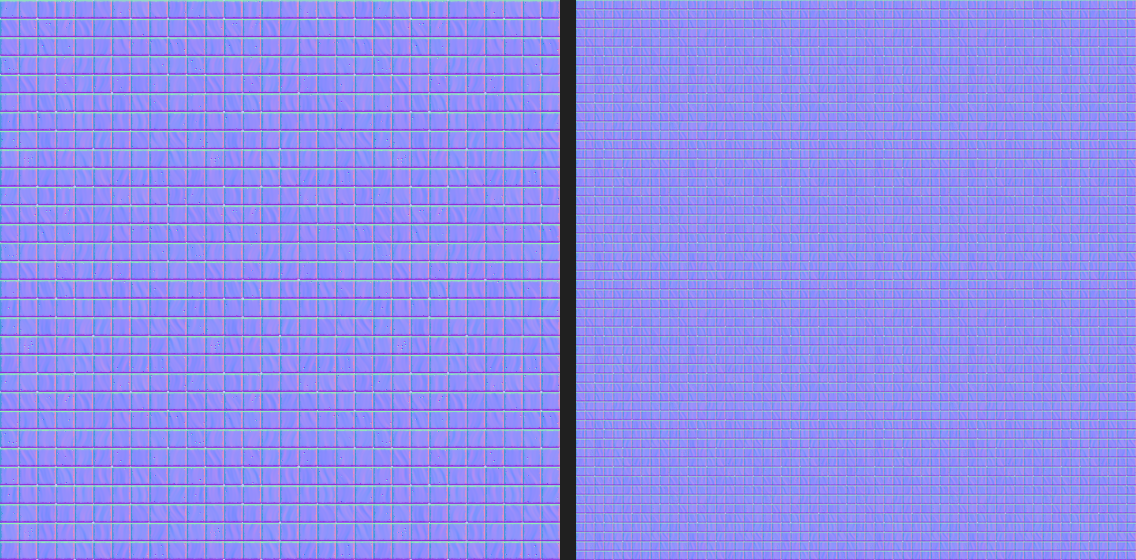
Left, the tile; right, the same tile 2 across and 2 down.
A WebGL 1 fragment shader for this texture map:

```glsl
precision highp float;
uniform vec2 u_resolution;

#define TILES 30.0
#define PERIOD 10.0
#define JOINT 0.008
#define BEVEL 0.068
#define ROUGHNESS 0.022
#define STREAKS 0.13
#define FACE_TILT vec2(0.15, 0.13)
#define LEFT_COLOR vec3(0.21, 0.60, 0.83)
#define RIGHT_COLOR vec3(0.95, 0.56, 0.73)
#define BOTTOM_COLOR vec3(0.57, 0.16, 0.85)
#define TOP_COLOR vec3(0.57, 0.96, 0.69)
#define KNOT_COLOR vec3(0.74, 0.78, 0.97)

vec2 hash2(vec2 p) {
  vec3 q = fract(p.xyx * vec3(0.1031, 0.1030, 0.0973));
  q += dot(q, q.yzx + 33.33);
  return fract((q.xx + q.yz) * q.zy);
}

// Layered sines that repeat every PERIOD tiles along t
float waver(float t, float phase) {
  float w = 6.28318 / PERIOD;
  return 0.5 * sin(t * w * 17.0 + phase) + 0.3 * sin(t * w * 41.0 + phase * 2.3)
       + 0.3 * sin(t * w * 67.0 + phase * 3.7);
}

// Pixel coverage of a bevel strip at distance d from the tile border
float bevel(float d, float wobble, float pixel) {
  float inner = JOINT + BEVEL + ROUGHNESS * wobble;
  float strip = min(d + 0.5 * pixel, inner) - max(d - 0.5 * pixel, JOINT);
  float shoulder = 0.12 * (1.0 - smoothstep(inner, inner + 0.12, d));
  return clamp(max(strip / pixel, shoulder), 0.0, 1.0);
}

// Gentle slope of the glaze: tilted streaks, different on each tile
vec2 glazeSlope(vec2 f, vec2 cell) {
  vec2 a = hash2(cell + 3.0);
  vec2 b = hash2(cell + 47.0);
  float lean = (a.x - 0.35) * 0.9;
  float x = f.x + lean * f.y + 0.05 * sin(f.y * 5.0 + b.x * 6.3);
  float s = sin(x * (7.0 + 5.0 * a.y) + b.y * 6.3)
          + 0.6 * sin(x * 17.0 + a.x * 20.0 + f.y * 1.5)
          + 0.35 * sin(x * 31.0 + b.x * 30.0 - f.y * 2.0);
  float fade = 0.65 + 0.35 * sin(f.y * 4.0 + a.y * 6.3);
  return STREAKS * (vec2(s, 0.3 * s * lean) * fade + (b - 0.5) * vec2(0.9, 0.6));
}

// Sparse small pits, one candidate per wrapped sub-cell
vec2 pitSlope(vec2 p, vec2 cell) {
  vec2 g = p * 5.0;
  vec2 id = mod(floor(g), PERIOD * 5.0);
  vec2 r = hash2(id + 91.0);
  vec2 d = fract(g) - mix(vec2(0.3), vec2(0.7), hash2(id + 153.0));
  float worn = hash2(cell + 211.0).x;
  float present = step(1.0 - 0.10 * worn * worn, r.x);
  return -present * d * 5.0 * (1.0 - smoothstep(0.12, 0.3, length(d)));
}

void main() {
  vec2 p = gl_FragCoord.xy / u_resolution * TILES;
  vec2 pixel = TILES / u_resolution;
  vec2 cell = mod(floor(p), PERIOD);
  vec2 f = fract(p);

  // Tile face as a tangent-space normal
  vec2 slope = FACE_TILT + glazeSlope(f, cell) + pitSlope(p, cell);
  vec3 color = normalize(vec3(slope, 1.0)) * 0.5 + 0.5;

  // Bevelled borders with uneven width and strength
  vec2 low = hash2(cell + 17.0);
  vec2 high = hash2(cell + 71.0);
  float left = bevel(f.x, waver(p.y, cell.x * 2.1), pixel.x);
  float right = bevel(1.0 - f.x, waver(p.y, cell.x * 3.3 + 1.0), pixel.x);
  float bottom = bevel(f.y, 0.6 * waver(p.x, cell.y * 2.7), pixel.y);
  float top = bevel(1.0 - f.y, 0.6 * waver(p.x, cell.y * 1.9 + 2.0), pixel.y);
  color = mix(color, LEFT_COLOR, left * mix(0.75, 1.0, low.x));
  color = mix(color, RIGHT_COLOR, right * mix(0.6, 1.0, high.x));
  color = mix(color, BOTTOM_COLOR, bottom * mix(0.85, 1.0, low.y));
  color = mix(color, TOP_COLOR, top * mix(0.7, 1.0, high.y));

  // Pale flat knots where some joints cross
  vec2 corner = fract(p + 0.5) - 0.5;
  vec2 knot = hash2(mod(floor(p + 0.5), PERIOD) + 131.0);
  float radius = 0.03 + 0.04 * knot.y;
  float spot = 1.0 - smoothstep(radius - 0.5 * pixel.x, radius + 0.5 * pixel.x, length(corner));
  color = mix(color, KNOT_COLOR, spot * smoothstep(0.35, 0.8, knot.x));

  gl_FragColor = vec4(color, 1.0);
}
```
